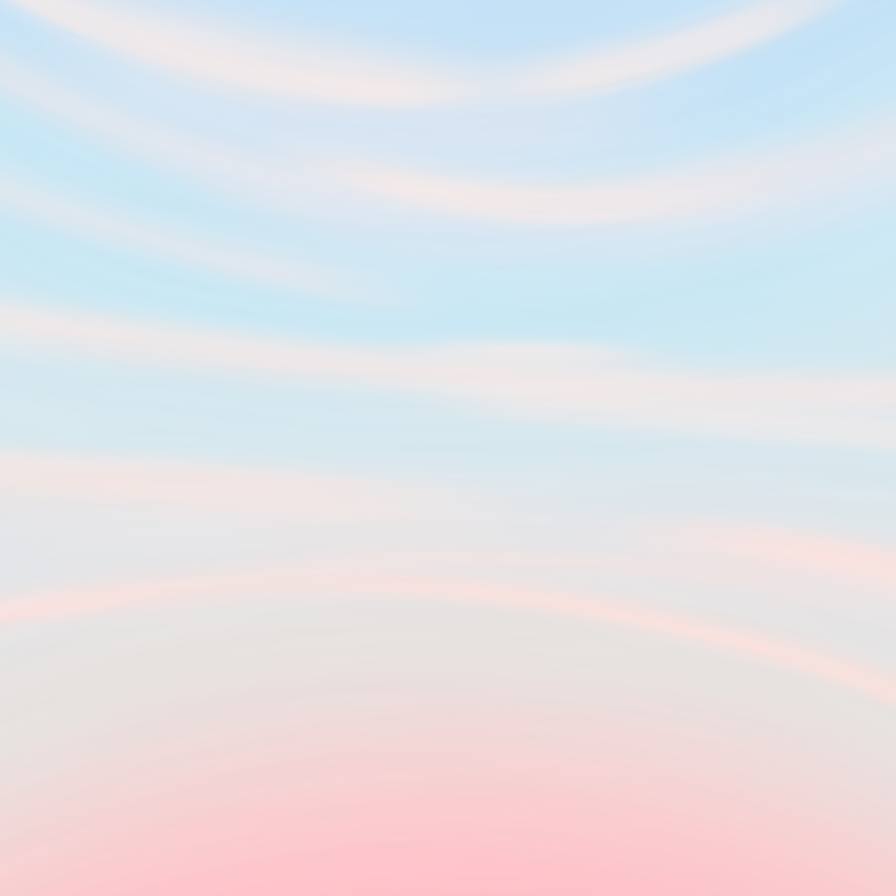
A three.js fragment shader for this background:

```glsl
// Draws a soft pastel sky: pale blue above, a pink glow below, and curved wispy clouds.
varying vec2 vUv;

float hash(vec2 p) {
  return fract(sin(dot(p, vec2(127.1, 311.7))) * 43758.5453);
}

float noise(vec2 p) {
  vec2 i = floor(p);
  vec2 f = fract(p);
  f = f * f * (3.0 - 2.0 * f);
  return mix(mix(hash(i), hash(i + vec2(1.0, 0.0)), f.x),
             mix(hash(i + vec2(0.0, 1.0)), hash(i + vec2(1.0, 1.0)), f.x), f.y);
}

// Layered noise in the range 0 to 1.
float fbm(vec2 p) {
  float sum = 0.0;
  float gain = 0.5;
  for (int i = 0; i < 4; i++) {
    sum += gain * noise(p);
    p = p * 2.03 + vec2(17.3, 9.1);
    gain *= 0.5;
  }
  return sum / 0.9375;
}

// Soft window along x.
float span(float x, float start, float end, float soft) {
  return smoothstep(start - soft, start + soft, x)
       * (1.0 - smoothstep(end - soft, end + soft, x));
}

// Wisp along a parabola; shape = (slope, bend), width = (above, below).
float wisp(vec2 p, vec2 anchor, vec2 shape, vec2 width) {
  float dx = p.x - anchor.x;
  float d = p.y - anchor.y - shape.x * dx - shape.y * dx * dx;
  float fibre = fbm(vec2(p.x * 3.5, d * 55.0) + anchor * 31.0);
  d += (fibre - 0.5) * 0.016;
  float r = d / (d > 0.0 ? width.x : width.y);
  return exp(-r * r) * mix(0.72, 1.15, fibre);
}

// Vertical colour ramp, from the pink glow up to blue.
vec3 skyRamp(float h) {
  vec3 c = mix(vec3(1.0, 0.755, 0.785), vec3(0.975, 0.815, 0.82), smoothstep(-0.02, 0.15, h));
  c = mix(c, vec3(0.902, 0.888, 0.88), smoothstep(0.09, 0.30, h));
  c = mix(c, vec3(0.895, 0.90, 0.91), smoothstep(0.29, 0.40, h));
  c = mix(c, vec3(0.845, 0.91, 0.938), smoothstep(0.39, 0.51, h));
  c = mix(c, vec3(0.785, 0.908, 0.957), smoothstep(0.50, 0.66, h));
  return mix(c, vec3(0.768, 0.885, 0.968), smoothstep(0.68, 0.92, h));
}

void main() {
  vec2 p = vUv;
  float x = p.x;
  vec3 lavender = vec3(0.885, 0.905, 0.945);
  vec3 cream = vec3(0.965, 0.917, 0.908);
  vec3 peach = vec3(0.985, 0.882, 0.868);

  // Flow bends upward at the top and domes over the glow at the bottom.
  float bend = mix(-0.45, 0.55, smoothstep(0.05, 0.95, p.y));
  float flow = p.y - bend * (x - 0.5) * (x - 0.5);
  float grain = fbm(vec2(x * 3.0, flow * 45.0));
  vec3 sky = skyRamp(flow + (grain - 0.5) * 0.025);

  // Broad haze.
  float haze = wisp(p, vec2(0.45, 0.855), vec2(-0.05, 0.5), vec2(0.07, 0.06));
  sky = mix(sky, lavender, 0.65 * haze * span(x, 0.08, 0.72, 0.14));
  haze = wisp(p, vec2(0.62, 0.755), vec2(0.0, 0.45), vec2(0.045, 0.055));
  sky = mix(sky, lavender, 0.75 * haze * span(x, 0.25, 1.3, 0.15));

  // Upper arcs.
  float arc = wisp(p, vec2(0.49, 0.899), vec2(0.015, 0.55), vec2(0.028, 0.022));
  float ends = 1.0 - 0.45 * span(x, 0.49, 0.61, 0.06);
  sky = mix(sky, cream, 0.9 * arc * ends * span(x, -0.1, 0.93, 0.12));
  arc = wisp(p, vec2(0.26, 0.955), vec2(-0.22, 0.3), vec2(0.035, 0.03));
  sky = mix(sky, cream, 0.5 * arc * span(x, 0.12, 0.48, 0.12));
  arc = wisp(p, vec2(0.64, 0.772), vec2(0.0, 0.54), vec2(0.028, 0.019));
  sky = mix(sky, cream, 0.95 * arc * span(x, 0.36, 0.84, 0.09));
  arc = wisp(p, vec2(0.64, 0.786), vec2(0.0, 0.48), vec2(0.035, 0.04));
  sky = mix(sky, vec3(0.91, 0.905, 0.93), 0.75 * arc * span(x, 0.72, 1.3, 0.12));

  // Left trails.
  arc = wisp(p, vec2(0.5, 0.765), vec2(-0.1, 0.42), vec2(0.028, 0.026));
  sky = mix(sky, vec3(0.91, 0.905, 0.93), 0.75 * arc * span(x, -0.2, 0.42, 0.12));
  arc = wisp(p, vec2(0.5, 0.664), vec2(-0.13, 0.22), vec2(0.03, 0.023));
  sky = mix(sky, vec3(0.9, 0.905, 0.93), 0.8 * arc * span(x, -0.2, 0.42, 0.12));

  // Middle streaks.
  arc = wisp(p, vec2(0.5, 0.588), vec2(-0.084, 0.072), vec2(0.021, 0.034));
  sky = mix(sky, vec3(0.945, 0.908, 0.905), 0.88 * arc);
  arc = wisp(p, vec2(0.58, 0.612), vec2(-0.03, -0.15), vec2(0.013, 0.03));
  sky = mix(sky, cream, 0.7 * arc * span(x, 0.49, 0.7, 0.09));
  arc = wisp(p, vec2(0.63, 0.545), vec2(-0.08, 0.0), vec2(0.018, 0.016));
  sky = mix(sky, cream, 0.6 * arc * span(x, 0.52, 1.2, 0.09));

  // Warm lower bands.
  arc = wisp(p, vec2(0.3, 0.46), vec2(-0.07, 0.0), vec2(0.02, 0.055));
  sky = mix(sky, vec3(0.957, 0.9, 0.888), 0.9 * arc * span(x, -0.3, 0.5, 0.2));
  arc = wisp(p, vec2(0.78, 0.405), vec2(-0.08, -0.3), vec2(0.017, 0.045));
  sky = mix(sky, peach, 0.85 * arc * span(x, 0.77, 1.4, 0.16));
  arc = wisp(p, vec2(0.53, 0.377), vec2(-0.01, -0.2), vec2(0.013, 0.016));
  sky = mix(sky, peach, 0.4 * arc * span(x, 0.3, 0.85, 0.15));
  arc = wisp(p, vec2(0.4, 0.348), vec2(-0.03, -0.275), vec2(0.018, 0.016));
  sky = mix(sky, peach, 0.85 * arc * (1.0 - 0.25 * span(x, 0.18, 0.38, 0.1)));

  // Faint brushed texture along the flow.
  sky += (fbm(vec2(x * 5.0, flow * 90.0)) - 0.5) * 0.014;
  gl_FragColor = vec4(clamp(sky, 0.0, 1.0), 1.0);
}
```
